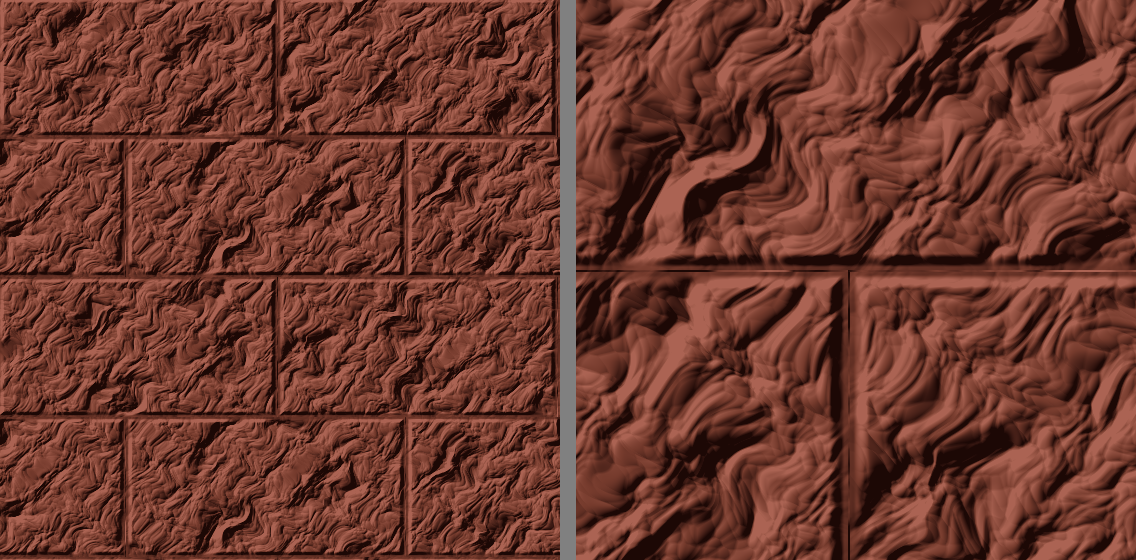
Left: the whole. Right: its middle third, enlarged.
A WebGL 1 fragment shader for this texture:

```glsl
precision highp float;
// Split-face red stone blocks in running bond: four courses, two blocks across.
// A height field of cellular noise, chipped pits and recessed joints is lit
// from the upper left, and the slope picks a tone from dark to light red.

uniform vec2 u_resolution;

vec2 hash2(vec2 p) {
  return fract(sin(vec2(dot(p, vec2(12.7, 31.1)), dot(p, vec2(26.9, 18.3)))) * 4375.5);
}

// Squared distance to the nearest scattered point
float cellular(vec2 p) {
  vec2 cell = floor(p), f = p - cell;
  float nearest = 4.0;
  for (int y = -1; y <= 1; y++) {
    for (int x = -1; x <= 1; x++) {
      vec2 o = vec2(float(x), float(y));
      vec2 d = o + hash2(cell + o) - f;
      nearest = min(nearest, dot(d, d));
    }
  }
  return nearest;
}

// x: rough stone height, y: depth of the chipped pits from 0 to 1
vec2 stone(vec2 p) {
  // Wobble, then stretch along the rising diagonal
  p += 0.007 * sin(p.yx * vec2(73.0, 59.0) + 2.0 * sin(p * 37.0));
  p += 0.0022 * sin(p.yx * vec2(231.0, 257.0));
  vec2 grain = vec2(dot(p, vec2(0.64, 0.77)), dot(p, vec2(-0.77, 0.64)));

  float patches = sin(p.x * 31.0 + p.y * 9.0) + sin(p.y * 43.0 - p.x * 17.0);
  float pit = smoothstep(0.4, 0.02, cellular(grain * vec2(8.0, 18.0)));
  pit *= smoothstep(0.0, 1.2, patches);

  float height = -0.017 * pit;
  float freq = 22.0;
  for (int i = 0; i < 4; i++) {
    height -= 0.47 / freq * cellular(grain * vec2(0.8, 1.15) * freq + float(i) * 7.3);
    freq *= 1.8;
  }
  return vec2(height, pit);
}

// x: wall height, y: darkening from pits and joints
vec2 wall(vec2 uv) {
  float row = floor(uv.y * 4.0 - 0.024);
  float odd = mod(row, 2.0);
  vec2 q = vec2(uv.x * 2.0 - mix(0.448, 0.99, odd), uv.y * 4.0 - 0.024);
  vec2 f = fract(q);

  // Even courses share their blocks; odd courses each have their own
  vec2 block = vec2(mod(floor(q.x), 2.0), mod(row, 4.0) * odd);
  vec2 rock = stone(f * vec2(0.5, 0.25) + block * vec2(3.7, 5.3) + 1.3);

  vec2 edge = min(f, 1.0 - f) * vec2(0.5, 0.25);
  float face = smoothstep(0.003, 0.012, min(edge.x, edge.y * 1.15));
  float height = mix(rock.x * 0.2, rock.x + 0.018, face);
  return vec2(height, mix(0.14, 0.2 * rock.y, face));
}

void main() {
  vec2 uv = gl_FragCoord.xy / u_resolution;
  vec2 toLight = vec2(-0.77, 0.64);
  vec2 here = wall(uv);
  float slope = (here.x - wall(uv + toLight * 0.0022).x) / 0.0022;

  float tone = clamp(0.54 + 0.42 * slope - here.y, 0.0, 1.0);
  vec3 shadow = vec3(0.11, 0.03, 0.02);
  vec3 brick = vec3(0.46, 0.23, 0.175);
  vec3 lit = vec3(0.67, 0.39, 0.325);
  vec3 color = mix(shadow, brick, min(tone * 2.0, 1.0));
  color = mix(color, lit, max(tone * 2.0 - 1.0, 0.0));
  gl_FragColor = vec4(color, 1.0);
}
```
